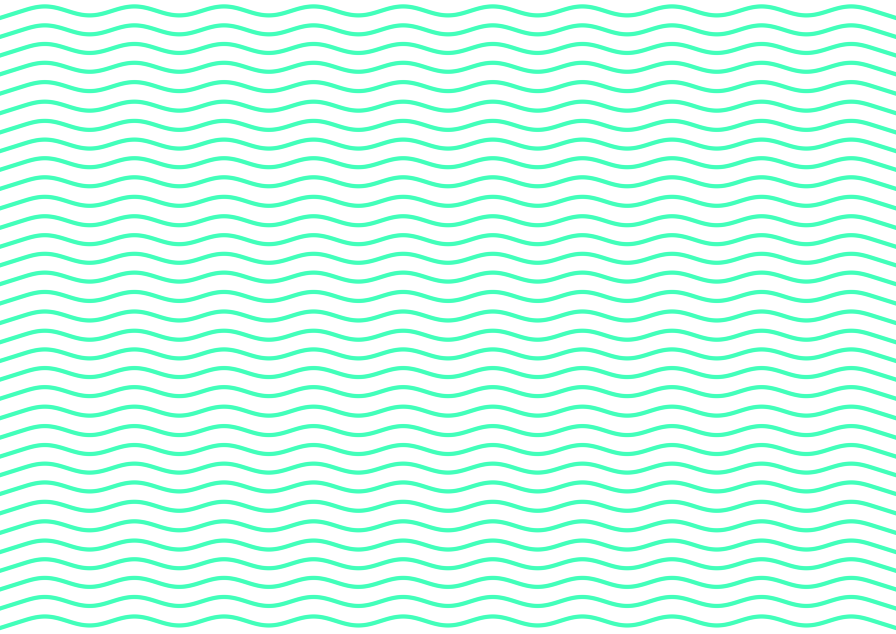
This pattern is drawn by a Shadertoy shader. Its source:

```glsl
// Thin mint wavy lines stacked in even rows on white, with straight tails at both sides.

const float TAU = 6.2831853;

// Lengths are fractions of the canvas width.
const float WAVES_ACROSS = 10.0;
const float ROWS = 33.0;
const float FIRST_ROW = 0.0117;      // midline of the top row, from the top edge
const float ROW_SPACING = 0.02129;
const float AMPLITUDE = 0.0050;
const float LINE_WIDTH = 0.0047;
const float ROW_DRIFT = 0.0005;      // slight unevenness of the row spacing
const float DRIFT_PERIOD = 5.5;      // in rows
const float DRIFT_PHASE = 3.0;
const float EDGE_SOFTNESS = 1.3;     // width of the smoothed edge, in pixels

const vec3 PAPER = vec3(1.0);
const vec3 MINT = vec3(0.26, 1.0, 0.73);

// Height (downward) and slope of the wave; beyond the outer quarter
// waves it continues along its tangent.
vec2 waveHeightSlope(float x) {
    float quarter = 0.25 / WAVES_ACROSS;
    float inner = clamp(x, quarter, 1.0 - quarter);
    float frequency = TAU * WAVES_ACROSS;
    float height = AMPLITUDE * cos(frequency * inner);
    float slope = -AMPLITUDE * frequency * sin(frequency * inner);
    return vec2(height + slope * (x - inner), slope);
}

float rowMidline(float row) {
    float drift = -ROW_DRIFT * cos(TAU * (row - DRIFT_PHASE) / DRIFT_PERIOD);
    return FIRST_ROW + row * ROW_SPACING + drift;
}

void mainImage(out vec4 fragColor, in vec2 fragCoord) {
    // Measure downward from the top edge.
    vec2 p = vec2(fragCoord.x, iResolution.y - fragCoord.y) / iResolution.x;
    float pixel = 1.0 / iResolution.x;

    // Nearest row once the wave is straightened out.
    vec2 wave = waveHeightSlope(p.x);
    float y = p.y - wave.x;
    float row = clamp(round((y - FIRST_ROW) / ROW_SPACING), 0.0, ROWS - 1.0);

    // Distance across the stroke, corrected for its slope.
    float dist = abs(y - rowMidline(row)) / sqrt(1.0 + wave.y * wave.y);
    float soft = 0.5 * EDGE_SOFTNESS * pixel;
    float ink = 1.0 - smoothstep(-soft, soft, dist - 0.5 * LINE_WIDTH);

    fragColor = vec4(mix(PAPER, MINT, ink), 1.0);
}
```
